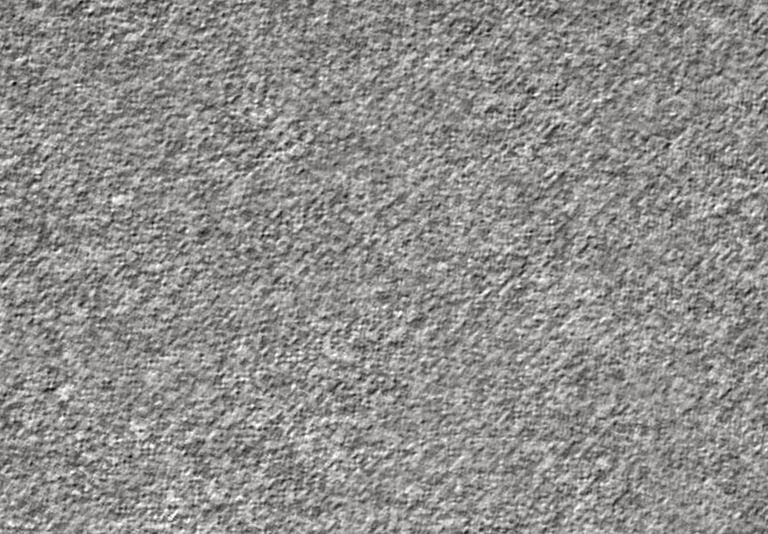
A WebGL 2 fragment shader for this texture:

```glsl
#version 300 es
precision highp float;
// Rough grey render on a wall: fine crumbly grains from layered noise, lit from
// the upper left by comparing each height with its neighbour towards the light.
// Slow noise varies the roughness, and pale lumps gather at the lower left.

uniform vec2 u_resolution;
out vec4 fragColor;

float hash(vec2 p) {
    return fract(sin(dot(p, vec2(127.1, 311.7))) * 43758.5453);
}

float valueNoise(vec2 p) {
    vec2 cell = floor(p), f = fract(p);
    vec2 w = f * f * (3.0 - 2.0 * f);
    float low = mix(hash(cell), hash(cell + vec2(1.0, 0.0)), w.x);
    float high = mix(hash(cell + vec2(0.0, 1.0)), hash(cell + 1.0), w.x);
    return mix(low, high, w.y);
}

// Height of the plaster, centred on zero; grains are slightly longer across the light.
float relief(vec2 p) {
    vec2 q = vec2(dot(p, vec2(0.86, 0.50)) * 0.92, dot(p, vec2(-0.50, 0.86)) * 1.05);
    q += 0.002 * vec2(valueNoise(q * 105.0), valueNoise(q * 105.0 + 37.0));
    vec4 strength = vec4(0.35, 0.7, 1.0, 0.4);
    mat2 turn = mat2(0.8, 0.6, -0.6, 0.8);
    float height = 0.0, frequency = 40.0;
    for (int i = 0; i < 4; i++) {
        height += strength[i] * (valueNoise(q * frequency + float(i) * 19.7) - 0.5);
        q = turn * q;
        frequency *= 1.85;
    }
    return height;
}

void main() {
    vec2 uv = gl_FragCoord.xy / u_resolution;
    vec2 p = gl_FragCoord.xy / u_resolution.y;

    // Directional light on the grains, with darker hollows
    vec2 towardsLight = vec2(-0.50, 0.86) * 0.0045;
    float height = relief(p);
    float slope = height - relief(p + towardsLight);
    float roughness = 0.85 + 0.3 * valueNoise(p * 11.0 + 5.0);
    float tone = 0.563 + roughness * (0.28 * slope + 0.24 * height);

    // Scattered pale lumps
    float corner = 1.0 - smoothstep(0.1, 0.7, length(uv * vec2(1.0, 1.3)));
    float lump = smoothstep(0.66, 0.88, valueNoise(p * 52.0 + 2.0 * valueNoise(p * 40.0)));
    tone += lump * (0.07 + 0.07 * corner) * smoothstep(-0.25, 0.25, height);

    // Uneven daylight over the wall
    tone += 0.03 * (valueNoise(p * 5.0 + 11.0) - 0.5) + 0.035 * (0.5 - uv.y);
    tone -= 0.05 * dot(uv - 0.5, uv - 0.5);

    vec3 warmth = vec3(0.008, 0.0, -0.007);
    fragColor = vec4(clamp(vec3(tone) + warmth, 0.0, 1.0), 1.0);
}
```
